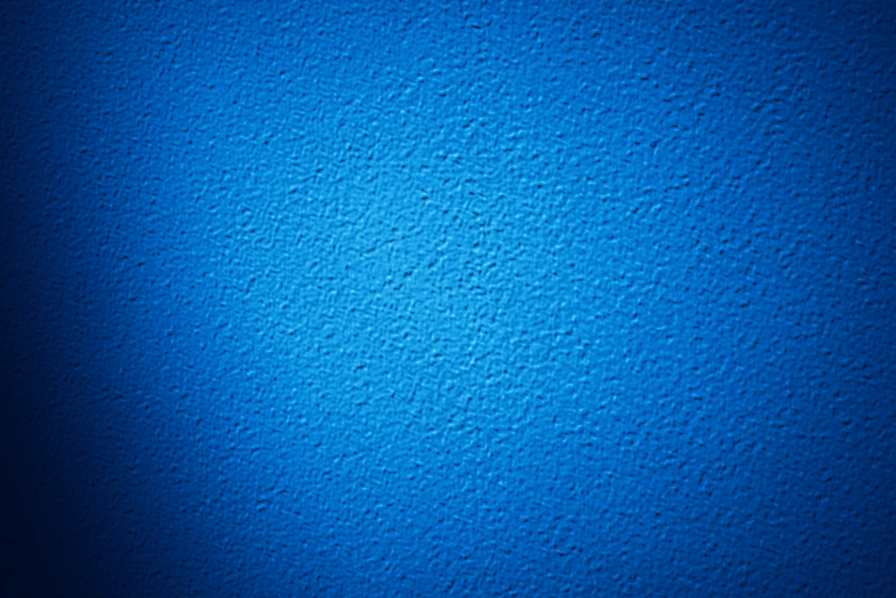
Reproduce this texture procedurally as a Shadertoy shader.

```glsl
// Rough blue plaster wall lit by a soft central glow, fading to a dark left side.

vec2 hashGradient(vec2 cell) {
    vec3 q = fract(vec3(cell.xyx) * vec3(0.1031, 0.1030, 0.0973));
    q += dot(q, q.yzx + 33.33);
    float angle = 6.2832 * fract((q.x + q.y) * q.z);
    return vec2(cos(angle), sin(angle));
}

float gradientNoise(vec2 p) {
    vec2 i = floor(p), f = fract(p);
    vec2 w = f * f * f * (f * (f * 6.0 - 15.0) + 10.0);
    float a = dot(hashGradient(i), f);
    float b = dot(hashGradient(i + vec2(1, 0)), f - vec2(1, 0));
    float c = dot(hashGradient(i + vec2(0, 1)), f - vec2(0, 1));
    float d = dot(hashGradient(i + vec2(1, 1)), f - vec2(1, 1));
    return mix(mix(a, b, w.x), mix(c, d, w.x), w.y);
}

vec2 rotate(vec2 p, float angle) {
    float c = cos(angle), s = sin(angle);
    return vec2(c * p.x - s * p.y, s * p.x + c * p.y);
}

// Plaster bumps: coarse lumps grow stronger towards the right
float plasterHeight(vec2 p, float coarseness) {
    p += 0.004 * vec2(gradientNoise(p * 38.0), gradientNoise(p * 38.0 + 17.0));
    float lumps = gradientNoise(rotate(p, 0.6) * 82.0 + 90.0);
    float grains = gradientNoise(rotate(p, -0.4) * 142.0 + 150.0);
    return lumps * mix(0.55, 0.95, coarseness) + grains * mix(0.8, 0.65, coarseness);
}

// Wide glow with a slanted shadow along the left edge
float wallLight(vec2 uv) {
    vec2 d = uv - vec2(0.46, 0.54);
    float glow = 0.95 * exp(-3.9 * d.x * d.x - 2.4 * d.y * d.y);
    return glow * smoothstep(-0.13, 0.33, uv.x + 0.22 * (uv.y - 0.5));
}

// Navy to sky blue
vec3 blueRamp(float t) {
    vec3 c = mix(vec3(0.0, 0.04, 0.14), vec3(0.01, 0.10, 0.28), clamp(t / 0.13, 0.0, 1.0));
    c = mix(c, vec3(0.00, 0.20, 0.47), clamp((t - 0.13) / 0.17, 0.0, 1.0));
    c = mix(c, vec3(0.00, 0.32, 0.66), clamp((t - 0.30) / 0.18, 0.0, 1.0));
    c = mix(c, vec3(0.01, 0.43, 0.79), clamp((t - 0.48) / 0.17, 0.0, 1.0));
    c = mix(c, vec3(0.02, 0.52, 0.84), clamp((t - 0.65) / 0.14, 0.0, 1.0));
    c = mix(c, vec3(0.07, 0.62, 0.90), clamp((t - 0.79) / 0.13, 0.0, 1.0));
    return mix(c, vec3(0.28, 0.76, 0.95), clamp((t - 0.92) / 0.30, 0.0, 1.0));
}

void mainImage(out vec4 fragColor, in vec2 fragCoord) {
    vec2 uv = fragCoord / iResolution.xy;
    vec2 p = fragCoord / iResolution.y;

    // Slope of the bumps along the light from the upper left
    float coarseness = smoothstep(0.15, 0.75, uv.x);
    vec2 towardLight = vec2(-0.0014, 0.0024);
    float relief = plasterHeight(p + towardLight, coarseness)
                 - plasterHeight(p - towardLight, coarseness);

    // Slightly rougher vertical seam right of the centre
    relief *= 1.0 + 0.15 * exp(-pow((uv.x - 0.535) / 0.025, 2.0));

    // Broad, faint unevenness of the paint
    float mottling = 0.04 * gradientNoise(p * 7.0) + 0.03 * gradientNoise(p * 19.0);

    float light = wallLight(uv);
    vec3 color = blueRamp(light * (1.0 + mottling + 0.36 * relief));

    // Dark creases and pale glints
    color *= 1.0 - 0.4 * smoothstep(0.35, 1.0, -relief);
    color += light * vec3(0.10, 0.13, 0.10) * smoothstep(0.4, 1.0, relief);

    fragColor = vec4(clamp(color, 0.0, 1.0), 1.0);
}
```
